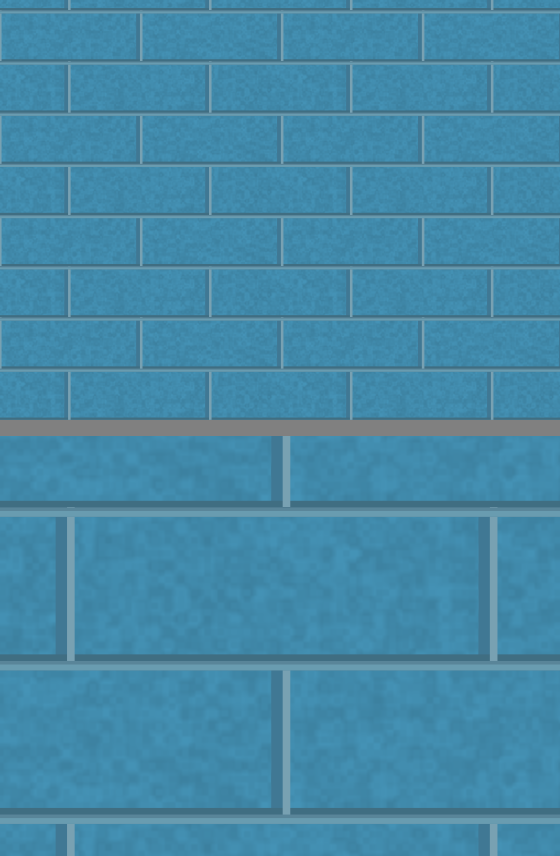
Top, the full canvas; bottom, a detail of the centre.
Reproduce this texture procedurally as a WebGL 1 fragment shader.

```glsl
precision highp float;
// Blue brick wall in running bond: about four bricks across and eight courses down.
// Each joint is a bevel of dark and pale bands laid over faces with a blocky,
// low-contrast grain that is seeded by course and column.

uniform vec2 u_resolution;

float hash(vec2 p) {
  vec3 q = fract(vec3(p.xyx) * 0.1031);
  q += dot(q, q.yzx + 33.33);
  return fract((q.x + q.y) * q.z);
}

// Value noise with steep interpolation, giving softened square patches.
float blockNoise(vec2 p) {
  vec2 cell = floor(p);
  vec2 w = smoothstep(0.25, 0.75, fract(p));
  float low = mix(hash(cell), hash(cell + vec2(1.0, 0.0)), w.x);
  float high = mix(hash(cell + vec2(0.0, 1.0)), hash(cell + 1.0), w.x);
  return mix(low, high, w.y);
}

// Smoothed coverage of a repeating band from start to end within a unit period.
float band(float x, float start, float end, float pixel) {
  float center = 0.5 * (start + end);
  float d = abs(fract(x - center + 0.5) - 0.5) - 0.5 * (end - start);
  return clamp(0.5 - d / pixel, 0.0, 1.0);
}

void main() {
  // Wall position in canvas heights, measured from the top left.
  vec2 pos = vec2(gl_FragCoord.x, u_resolution.y - gl_FragCoord.y) / u_resolution.y;
  vec2 scale = vec2(2.98, 8.205);
  vec2 pixel = scale / u_resolution.y;

  // Brick coordinates; every other course shifts by nearly half a brick.
  vec2 brick = pos * scale + vec2(0.034, -0.2);
  float course = floor(brick.y);
  brick.x -= 0.49 * mod(course, 2.0);
  vec2 local = fract(brick);
  vec2 seed = mod(vec2(floor(brick.x), course), 2.0);

  // Face with fine and coarse grain.
  vec2 texel = local * vec2(64.0, 23.4) + seed * vec2(71.0, 37.0);
  float grain = 0.6 * blockNoise(texel * 0.5 + 9.0) + 0.4 * blockNoise(texel + 140.0);
  vec3 color = vec3(0.252, 0.54, 0.67) * (1.0 + 0.14 * (grain - 0.5));

  // Shaded side and lower edge, then the pale upright joint.
  color = mix(color, vec3(0.25, 0.47, 0.58), band(brick.x, 0.0, 0.036, pixel.x));
  color = mix(color, vec3(0.25, 0.43, 0.51), band(brick.y, 0.957, 1.02, pixel.y));
  color = mix(color, vec3(0.47, 0.63, 0.70), band(brick.x, 0.027, 0.045, pixel.x));

  // Bed joint: grey mortar with a pale lower lip.
  color = mix(color, vec3(0.35, 0.52, 0.60), band(brick.y, 0.0, 0.061, pixel.y));
  color = mix(color, vec3(0.41, 0.61, 0.69), band(brick.y, 0.023, 0.061, pixel.y));

  gl_FragColor = vec4(color, 1.0);
}
```
